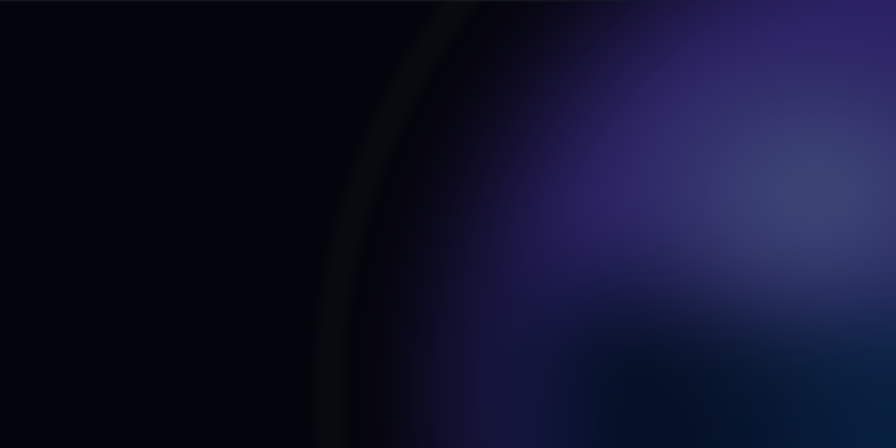
This background is drawn by a Shadertoy shader. Its source:

```glsl
// A dark night backdrop with a violet, slate and navy glow rising on the right.

// Colours
const vec3 NIGHT      = vec3(0.017, 0.017, 0.048);
const vec3 HALO       = vec3(0.036, 0.039, 0.063);
const vec3 VIOLET     = vec3(0.165, 0.122, 0.390);
const vec3 SLATE      = vec3(0.232, 0.262, 0.455);
const vec3 NAVY       = vec3(0.018, 0.062, 0.150);
const vec3 NAVY_LIGHT = vec3(0.027, 0.122, 0.248);
const vec3 RIM        = vec3(0.085, 0.085, 0.120);

// Layout, in canvas heights on a 2 x 1 canvas
const vec2  DISC_CENTER  = vec2(2.155, 0.13);
const float DISC_RADIUS  = 1.45;
const vec2  VIOLET_FADE  = vec2(0.07, 0.60);   // depth inside the disc
const float HALO_WIDTH   = 0.06;
const float HALO_BLUR    = 0.02;
const vec2  SLATE_CENTER = vec2(1.82, 0.57);
const vec2  SLATE_SPREAD = vec2(0.346, 0.265);
const vec2  NAVY_FADE_X  = vec2(0.85, 1.45);
const vec2  NAVY_FADE_Y  = vec2(0.15, 0.60);
const vec2  NAVY_LIFT_X  = vec2(1.45, 2.05);
const float RIM_WIDTH    = 0.003;

float ramp(vec2 range, float x) {
    return smoothstep(range.x, range.y, x);
}

float softGlow(vec2 p, vec2 center, vec2 spread) {
    vec2 q = (p - center) / spread;
    return exp(-dot(q, q));
}

// Soft-sided band covering 0 to width
float softBand(float x, float width, float blur) {
    return smoothstep(-blur, blur, x) * (1.0 - smoothstep(width - blur, width + blur, x));
}

void mainImage(out vec4 fragColor, in vec2 fragCoord) {
    vec2 uv = fragCoord / iResolution.xy;
    vec2 p = vec2(2.0 * uv.x, uv.y);
    float depth = DISC_RADIUS - distance(p, DISC_CENTER);

    // Faint grey halo around the large violet disc
    vec3 color = mix(NIGHT, HALO, softBand(depth, HALO_WIDTH, HALO_BLUR));
    color = mix(color, VIOLET, ramp(VIOLET_FADE, depth));

    // Navy shade at the lower right, lifting toward the corner
    vec3 navy = mix(NAVY, NAVY_LIGHT, ramp(NAVY_LIFT_X, p.x));
    float shade = ramp(NAVY_FADE_X, p.x) * (1.0 - ramp(NAVY_FADE_Y, p.y));
    color = mix(color, navy, shade);

    // Slate glow at the brightest spot
    color = mix(color, SLATE, softGlow(p, SLATE_CENTER, SLATE_SPREAD));

    // Thin pale rim along the top
    float rim = smoothstep(1.0 - 2.0 * RIM_WIDTH, 1.0, p.y);
    color = mix(color, max(color, RIM), rim);

    fragColor = vec4(color, 1.0);
}
```
